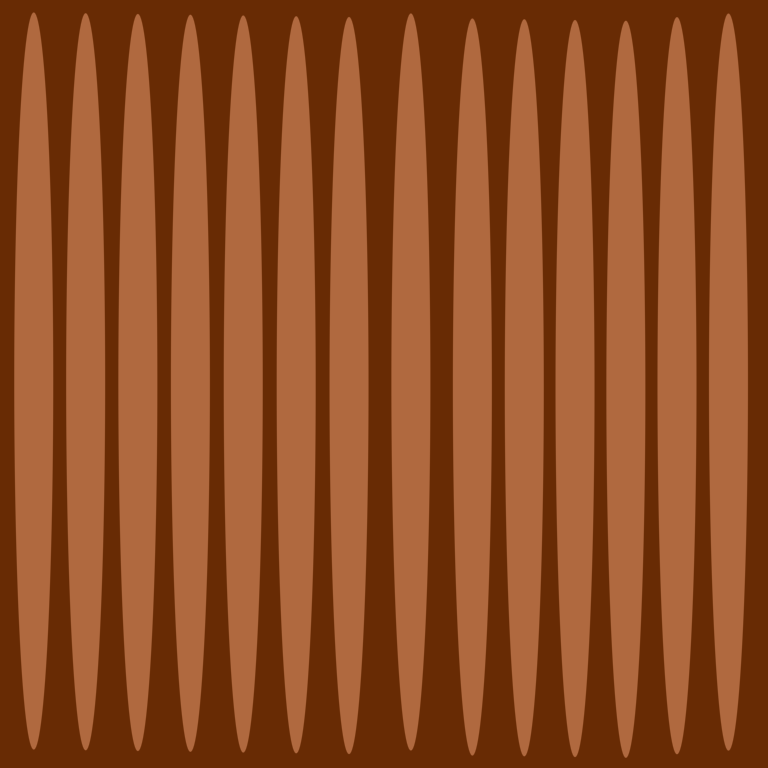
Write a WebGL 2 fragment shader that draws this pattern.

```glsl
#version 300 es
precision highp float;

uniform vec2 u_resolution;
out vec4 fragColor;

// Approximate signed distance to an axis-aligned ellipse
float ellipseDistance(vec2 p, vec2 radii) {
  float k = length(p / radii);
  return k * (k - 1.0) / max(length(p / (radii * radii)), 1e-4);
}

// Uneven row: two wide gaps in the middle, tighter spacing to the right,
// a gradual sag broken by a raised slat and a rise at the end
vec2 slatCenter(float i) {
  float wideGaps = 0.0121 * (step(6.5, i) + step(7.5, i));
  float tightening = 0.0014 * max(i - 9.0, 0.0);
  float sway = 0.0012 * cos(0.6283 * (i - 2.0));
  float x = 0.0443 + 0.0682 * i + wideGaps - tightening - sway;

  float raised = 0.0056 * (1.0 - step(0.5, abs(i - 7.0)));
  float endRise = 0.0047 * max(i - 11.0, 0.0);
  float y = 0.5039 - 0.00098 * min(i, 11.0) + raised + endRise;
  return vec2(x, y);
}

void main() {
  vec2 uv = gl_FragCoord.xy / u_resolution;
  float pixel = 1.0 / min(u_resolution.x, u_resolution.y);

  // Nearest of the fourteen slats
  float dist = 1.0;
  for (int i = 0; i < 14; i++) {
    dist = min(dist, ellipseDistance(uv - slatCenter(float(i)), vec2(0.0254, 0.4798)));
  }

  vec3 darkBrown = vec3(0.408, 0.168, 0.014);
  vec3 clay = vec3(0.69, 0.412, 0.247);
  float coverage = 1.0 - smoothstep(-0.8 * pixel, 0.8 * pixel, dist);
  fragColor = vec4(mix(darkBrown, clay, coverage), 1.0);
}
```
